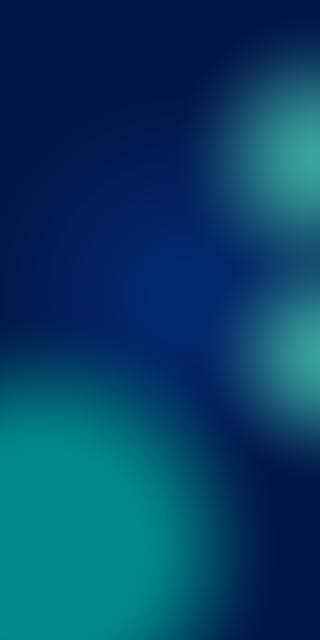
Give the GLSL for this background, as a Shadertoy shader.

```glsl
#define NAVY vec3(0.004, 0.090, 0.290)
#define BLUE vec3(0.010, 0.160, 0.435)
#define TEAL vec3(0.000, 0.540, 0.530)
#define MINT vec3(0.220, 0.640, 0.615)
// Glows: centre x, centre y, core radius, outer radius (canvas width = 1)
#define BLUE_GLOW vec4(0.57, 1.08, 0.00, 0.68)
#define TEAL_GLOW vec4(0.14, 0.29, 0.28, 0.74)
#define UPPER_MINT_GLOW vec4(0.99, 1.505, 0.00, 0.46)
#define LOWER_MINT_GLOW vec4(1.02, 0.893, 0.00, 0.41)

// Soft disc: 1 inside the core, fading to 0 at the outer radius
float softDisc(vec2 point, vec4 glow) {
    return 1.0 - smoothstep(glow.z, glow.w, distance(point, glow.xy));
}

void mainImage(out vec4 fragColor, in vec2 fragCoord) {
    // Width spans 0..1 and height 0..2
    vec2 point = fragCoord / iResolution.xy * vec2(1.0, 2.0);

    // Broad blue haze over the navy ground
    vec3 colour = mix(NAVY, BLUE, softDisc(point, BLUE_GLOW));

    // Large teal pool in the lower left
    colour = mix(colour, TEAL, softDisc(point, TEAL_GLOW));

    // Two mint lights on the right edge
    colour = mix(colour, MINT, softDisc(point, UPPER_MINT_GLOW));
    colour = mix(colour, MINT, softDisc(point, LOWER_MINT_GLOW));

    fragColor = vec4(colour, 1.0);
}
```
